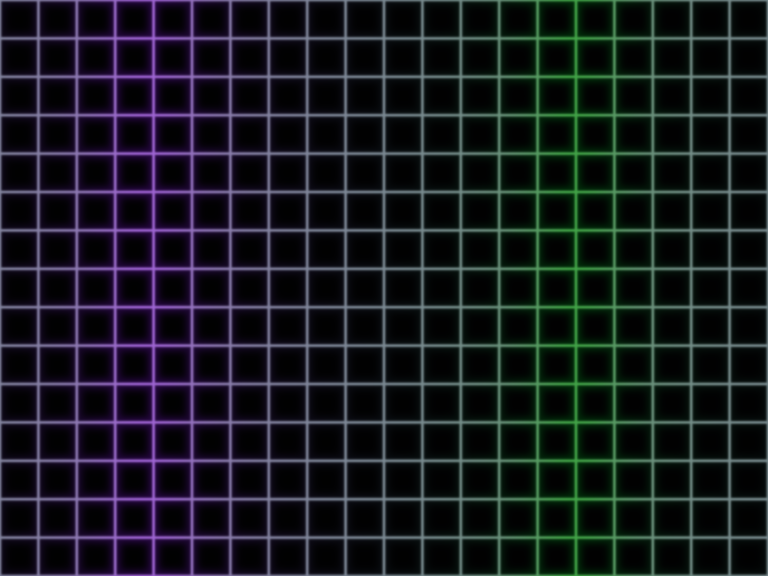
Reproduce this pattern procedurally as a WebGL 1 fragment shader.

```glsl
precision highp float;

uniform vec2 u_resolution;

const vec2 CELLS = vec2(20.0, 15.0);
const float CORE_WIDTH = 0.034;   // in cells
const float GLOW_WIDTH = 0.125;   // in cells
const float CORE_STRENGTH = 0.86;

// Horizontal centre and spread of each tint, as shares of the canvas width
const float PURPLE_CENTER = 0.19;
const float PURPLE_SPREAD = 0.085;
const float GREEN_CENTER = 0.748;
const float GREEN_SPREAD = 0.070;
const float GLOW_SPREAD = 1.3;    // glow tints reach further than line tints

const vec3 BACKGROUND = vec3(0.003, 0.003, 0.005);
const vec3 NEUTRAL_LINE = vec3(0.49, 0.54, 0.58);
const vec3 PURPLE_LINE = vec3(0.63, 0.39, 0.84);
const vec3 GREEN_LINE = vec3(0.26, 0.64, 0.28);
const vec3 NEUTRAL_GLOW = vec3(0.020, 0.028, 0.036);
const vec3 PURPLE_GLOW = vec3(0.135, 0.015, 0.235);
const vec3 GREEN_GLOW = vec3(0.0, 0.160, 0.030);

// Bell curve with long tails
float tintWeight(float x, float center, float spread) {
    float d = (x - center) / spread;
    return 1.0 / (1.0 + d * d);
}

// Neutral colour tinted purple and green across the canvas
vec3 tinted(float x, float reach, vec3 neutral, vec3 purple, vec3 green) {
    float purpleWeight = tintWeight(x, PURPLE_CENTER, PURPLE_SPREAD * reach);
    float greenWeight = tintWeight(x, GREEN_CENTER, GREEN_SPREAD * reach);
    return mix(mix(neutral, purple, purpleWeight), green, greenWeight);
}

vec2 gaussian(vec2 d, vec2 width) {
    vec2 t = d / width;
    return exp(-0.5 * t * t);
}

// Union of the vertical and horizontal line intensities
float screenBlend(vec2 v) {
    return 1.0 - (1.0 - v.x) * (1.0 - v.y);
}

void main() {
    vec2 uv = gl_FragCoord.xy / u_resolution;

    // Distance to the nearest grid line on each axis
    vec2 lineDistance = 0.5 - abs(fract(uv * CELLS) - 0.5);

    // Keep the core wide enough to stay smooth on small canvases
    vec2 pixel = CELLS / u_resolution;
    vec2 coreWidth = max(vec2(CORE_WIDTH), 0.5 * pixel);
    float core = screenBlend(CORE_STRENGTH * gaussian(lineDistance, coreWidth));
    float glow = screenBlend(gaussian(lineDistance, vec2(GLOW_WIDTH)));

    vec3 lineColor = tinted(uv.x, 1.0, NEUTRAL_LINE, PURPLE_LINE, GREEN_LINE);
    vec3 glowColor = tinted(uv.x, GLOW_SPREAD, NEUTRAL_GLOW, PURPLE_GLOW, GREEN_GLOW);

    vec3 color = BACKGROUND + glowColor * glow;
    color = mix(color, lineColor, core);
    gl_FragColor = vec4(color, 1.0);
}
```
